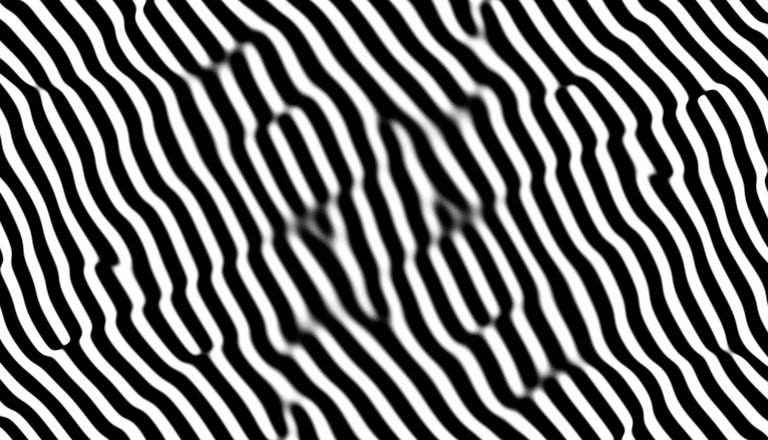
Write a WebGL 1 fragment shader that draws this pattern.

```glsl
precision highp float;
// Slanted black and white stripes that fork, kink and fade at dislocations.
// A fan of plane waves with nearly equal wave vectors is summed as phasors;
// the real part is levelled by its amplitude and cut by a soft threshold.
uniform vec2 u_resolution;

const float TAU = 6.2831853;
const int WAVES = 18;
const float SEED = 4.7;
const float FREQUENCY = 14.7;     // stripes per canvas height
const float NORMAL_ANGLE = 0.575; // direction across the stripes, radians
const float SPREAD_ALONG = 5.0;   // frequency spread along the stripes
const float SPREAD_ACROSS = 1.8;  // frequency spread across the stripes
const float RIM_SQUEEZE = 0.08;   // tightens the stripes towards the rim
const float THRESHOLD = 0.17;     // above zero leaves more black than white
const vec2 EDGE_WIDTH = vec2(0.58, 0.28);  // softness at centre and rim
const vec2 FADE_LEVEL = vec2(0.50, 0.15);  // amplitude fade at centre and rim
const vec3 BLACK = vec3(0.004);
const vec3 WHITE = vec3(0.996);

float hash(float n) {
  return fract(sin(n * 127.1 + SEED * 311.7) * 43758.5453);
}

// Sum of random-sign phasors; its real part is symmetric about the centre.
vec2 phasorSum(vec2 p) {
  vec2 across = vec2(cos(NORMAL_ANGLE), sin(NORMAL_ANGLE));
  vec2 along = vec2(-across.y, across.x);
  vec2 sum = vec2(0.0);
  for (int i = 0; i < WAVES; i++) {
    float n = float(i);
    float t = 2.0 * (n + hash(n)) / float(WAVES) - 1.0;
    float s = 2.0 * hash(n + 37.0) - 1.0;
    vec2 k = across * (FREQUENCY + SPREAD_ACROSS * s) + along * SPREAD_ALONG * t;
    float phase = TAU * dot(k, p);
    float polarity = hash(n + 71.0) < 0.5 ? -1.0 : 1.0;
    sum += polarity * vec2(cos(phase), sin(phase));
  }
  return sum / sqrt(float(WAVES));
}

void main() {
  vec2 p = (gl_FragCoord.xy - 0.5 * u_resolution) / u_resolution.y;
  float rim = smoothstep(0.15, 0.9, length(p));
  p *= 1.0 + RIM_SQUEEZE * dot(p, p);

  // Level the stripe contrast, leaving a fade where the waves cancel.
  vec2 z = phasorSum(p);
  float fade = mix(FADE_LEVEL.x, FADE_LEVEL.y, rim);
  float stripe = z.x / sqrt(dot(z, z) + fade * fade);

  // Soft threshold, never narrower than about a pixel.
  float pixelWidth = TAU * FREQUENCY / u_resolution.y;
  float width = max(mix(EDGE_WIDTH.x, EDGE_WIDTH.y, rim), pixelWidth);
  float light = smoothstep(THRESHOLD - width, THRESHOLD + width, stripe);
  gl_FragColor = vec4(mix(BLACK, WHITE, light), 1.0);
}
```
